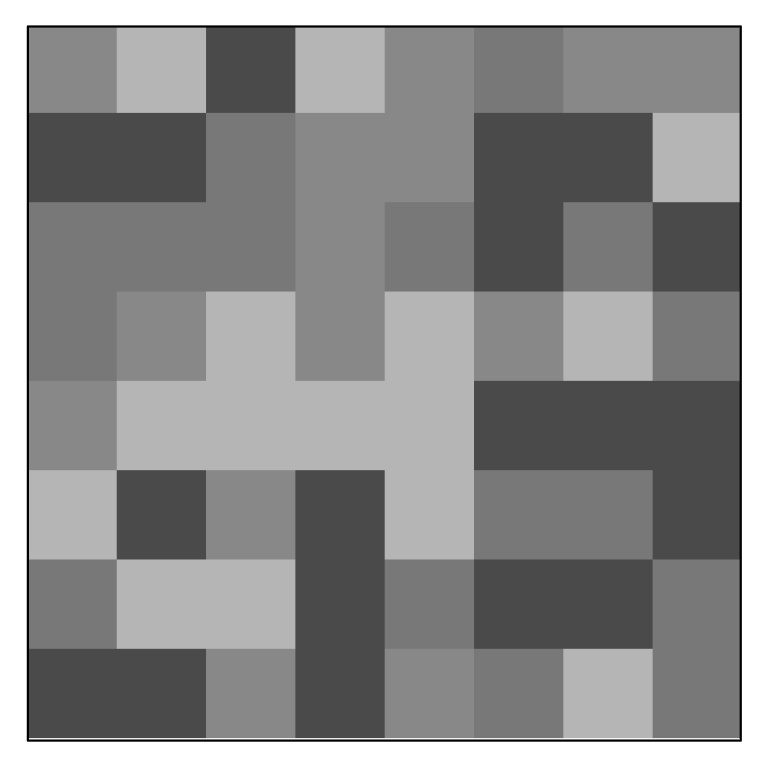
Write a Shadertoy shader that draws this pattern.

```glsl
// A framed 8 by 8 board of flat grey squares on white.
// Each square is ranked by its hash among all squares; the rank picks one of
// four greys, so the tones are scattered but their shares stay fixed.

const float CELLS = 8.0;
const float PITCH = 0.1163;
const vec2 GRID_ORIGIN = vec2(0.0357, 0.0389);

const vec2 FRAME_MIN = vec2(0.0363, 0.0357);
const vec2 FRAME_MAX = vec2(0.9645, 0.9655);
const float FRAME_WIDTH = 0.0029;

const float DARK = 0.290;
const float MEDIUM = 0.470;
const float GREY = 0.533;
const float LIGHT = 0.710;

float hash(vec2 p) {
    return fract(sin(dot(p, vec2(127.1, 311.7)) + 4.7) * 43758.5453);
}

// Number of squares whose hash lies below that of the given square
float cellRank(vec2 cell, float cells) {
    float own = hash(cell);
    float rank = 0.0;
    for (float y = 0.0; y < cells; y++) {
        for (float x = 0.0; x < cells; x++) {
            rank += hash(vec2(x, y)) < own ? 1.0 : 0.0;
        }
    }
    return rank;
}

// Grey of one square, from its share of the ranking
float cellTone(vec2 cell, float cells) {
    vec2 inside = clamp(cell, 0.0, cells - 1.0);
    float share = (cellRank(inside, cells) + 0.5) / (cells * cells);
    if (share < 0.297) return DARK;
    if (share < 0.547) return MEDIUM;
    if (share < 0.766) return GREY;
    return LIGHT;
}

// Board tones, blended across one pixel at the joints
float boardTone(vec2 p, float cells, float pixel) {
    vec2 corner = floor(p - 0.5);
    vec2 blend = clamp((p - corner - 1.0) / pixel + 0.5, 0.0, 1.0);
    float below = mix(cellTone(corner, cells),
                      cellTone(corner + vec2(1.0, 0.0), cells), blend.x);
    float above = mix(cellTone(corner + vec2(0.0, 1.0), cells),
                      cellTone(corner + vec2(1.0, 1.0), cells), blend.x);
    return mix(below, above, blend.y);
}

float boxDistance(vec2 p, vec2 low, vec2 high) {
    vec2 d = abs(p - 0.5 * (low + high)) - 0.5 * (high - low);
    return length(max(d, 0.0)) + min(max(d.x, d.y), 0.0);
}

// Pixel coverage of the region where the distance is negative
float coverage(float dist, float pixel) {
    return clamp(0.5 - dist / pixel, 0.0, 1.0);
}

void mainImage(out vec4 fragColor, in vec2 fragCoord) {
    float size = min(iResolution.x, iResolution.y);
    float pixel = 1.0 / size;
    vec2 uv = (fragCoord - 0.5 * iResolution.xy) / size + 0.5;

    // Board, leaving a hairline of white above the lower frame edge
    float frame = boxDistance(uv, FRAME_MIN, FRAME_MAX);
    float board = max(frame, GRID_ORIGIN.y - uv.y);
    vec2 gridPos = (uv - GRID_ORIGIN) / PITCH;
    float tone = mix(1.0, boardTone(gridPos, CELLS, pixel / PITCH),
                     coverage(board, pixel));

    // Thin black outline
    tone *= 1.0 - coverage(abs(frame) - 0.5 * FRAME_WIDTH, pixel);

    fragColor = vec4(vec3(tone), 1.0);
}
```
